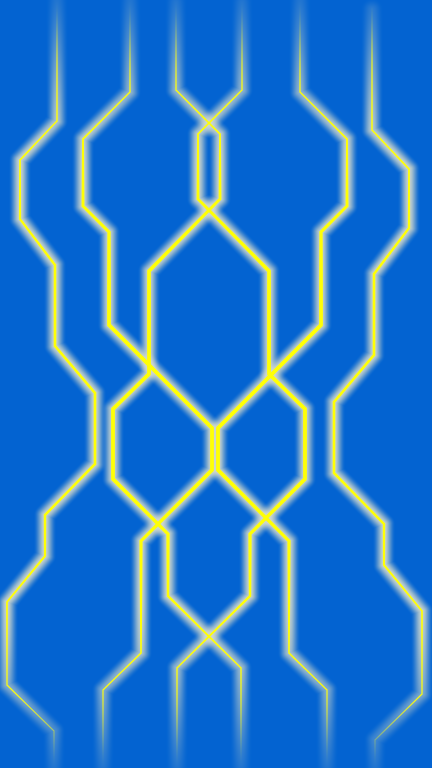
A Shadertoy shader for this background:

```glsl
// Six glowing yellow strands, mirrored in pairs, weaving down a blue field.

// Distance from p to the segment a-b; safe when a equals b.
float segmentDistance(vec2 p, vec2 a, vec2 b) {
    vec2 ab = b - a;
    float t = clamp(dot(p - a, ab) / max(dot(ab, ab), 1e-4), 0.0, 1.0);
    return length(p - a - ab * t);
}

// A strand is a chain of vertical runs (x, top, bottom) joined by diagonals.
float strandDistance(vec2 p, vec3 runs[7]) {
    float d = 1e5;
    for (int i = 0; i < 7; i++) {
        d = min(d, segmentDistance(p, runs[i].xy, runs[i].xz));
        if (i < 6) d = min(d, segmentDistance(p, runs[i].xz, runs[i + 1].xy));
    }
    return d;
}

// Adds one strand: x of coverage is the core, y is the halo.
void addStrand(inout vec2 coverage, float d, float halfWidth, float ends, float pixel) {
    float core = clamp((halfWidth - d) / pixel + 0.5, 0.0, 1.0) * smoothstep(0.0, 0.2, ends);
    float halo = 0.9 * (1.0 - smoothstep(0.0, 11.5, d)) * smoothstep(-0.15, 0.45, ends);
    coverage = 1.0 - (1.0 - coverage) * (1.0 - vec2(core, halo));
}

void mainImage(out vec4 fragColor, in vec2 fragCoord) {
    // Canvas grid of 432 by 768, with y measured down from the top edge
    vec2 p = fragCoord / iResolution.xy * vec2(432.0, 768.0);
    p.y = 768.0 - p.y;
    float pixel = 768.0 / iResolution.y;

    vec3 outer[7] = vec3[7](
        vec3(57, 0, 121), vec3(20, 160, 219), vec3(55, 265, 346), vec3(95, 393, 464),
        vec3(45, 515, 556), vec3(7, 602, 685), vec3(54, 731, 768));
    vec3 middle[7] = vec3[7](
        vec3(130, 0, 92), vec3(83, 139, 206), vec3(109, 232, 325), vec3(212, 428, 470),
        vec3(141, 541, 653), vec3(103, 690, 730), vec3(103, 730, 766));
    vec3 inner[7] = vec3[7](
        vec3(176, 2, 90), vec3(220, 134, 199), vec3(149, 271, 374), vec3(113, 409, 479),
        vec3(168, 534, 596), vec3(241, 668, 720), vec3(241, 720, 766));

    // Strands swell at mid height and fade towards both ends
    float ends = 1.0 - abs(p.y - 384.0) / 384.0;
    float swell = smoothstep(0.1, 0.8, ends);
    float thin = mix(0.55, 1.3, swell);
    float thick = mix(0.5, 1.9, swell);

    // Each pass draws one side; the right outer strand hangs a little lower
    vec2 coverage = vec2(0.0);
    for (int side = 0; side < 2; side++) {
        bool right = side == 1;
        vec2 outerP = right ? vec2(429.0 - p.x, p.y - 9.0) : p;
        vec2 middleP = right ? vec2(430.0 - p.x, p.y) : p;
        vec2 innerP = right ? vec2(418.0 - p.x, p.y) : p;
        addStrand(coverage, strandDistance(outerP, outer), thin, ends, pixel);
        addStrand(coverage, strandDistance(middleP, middle), thick, ends, pixel);
        addStrand(coverage, strandDistance(innerP, inner), thick, ends, pixel);
    }

    // Blue field, pale halo, yellow core
    vec3 color = vec3(0.01, 0.39, 0.82);
    color = mix(color, vec3(0.86, 0.87, 0.80), min(coverage.y, 0.93));
    color = mix(color, vec3(1.0, 1.0, 0.02), coverage.x);
    fragColor = vec4(color, 1.0);
}
```
